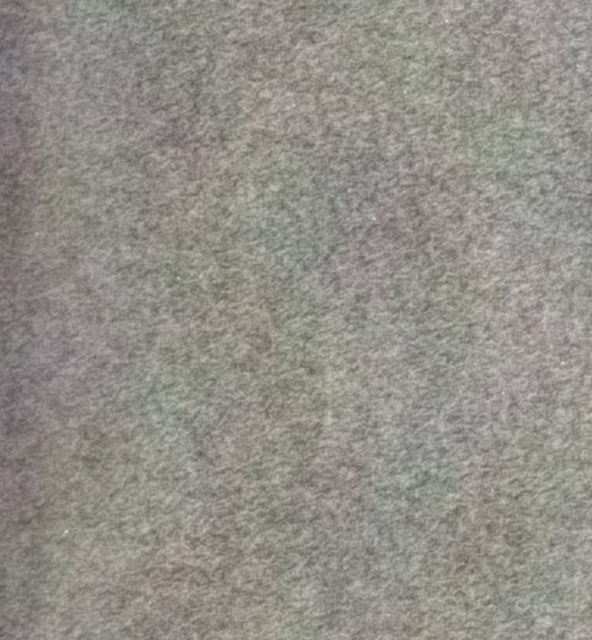
A Shadertoy shader for this texture:

```glsl
// Matted grey felt paper: slanted fibre grain over faint green, pink and ochre stains.

#define BASE_COLOR   vec3(0.574, 0.563, 0.535)
#define GREEN_PINK   vec3(-0.60, 0.45, -0.20)
#define OCHRE_BLUE   vec3(0.30, 0.20, -0.90)
#define FIBRE_SCALE  vec2(82.0, 142.0)
#define FIBRE_TILT   0.36
#define FIBRE_DEPTH  0.155
#define FUZZ_DEPTH   0.100
#define MOTTLE_DEPTH 0.085
#define CLOUD_DEPTH  0.050
#define STAIN_DEPTH  0.042
#define EDGE_SHADE   0.075

// Integer hash of a lattice cell, in 0..1
float hash(vec2 cell) {
    uvec2 q = uvec2(ivec2(cell)) * uvec2(1597u, 3812u) + uvec2(7919u, 104u);
    uint n = (q.x ^ (q.y * 7477u)) * 73939u;
    n = (n ^ (n >> 15)) * 69069u;
    n = (n ^ (n >> 13)) * 83497u;
    return float((n ^ (n >> 16)) & 65535u) / 65535.0;
}

vec2 gradient(vec2 cell) {
    float angle = 6.28318 * hash(cell);
    return vec2(cos(angle), sin(angle));
}

// Gradient noise, roughly -0.7..0.7
float noise(vec2 p) {
    vec2 i = floor(p), f = p - i;
    vec2 u = f * f * f * (f * (f * 6.0 - 15.0) + 10.0);
    vec2 e = vec2(1.0, 0.0);
    float low  = mix(dot(gradient(i), f), dot(gradient(i + e), f - e), u.x);
    float high = mix(dot(gradient(i + e.yx), f - e.yx),
                     dot(gradient(i + e.xx), f - e.xx), u.x);
    return mix(low, high, u.y);
}

float fbm(vec2 p) {
    float sum = 0.0, weight = 1.0;
    for (int octave = 0; octave < 3; octave++) {
        sum += weight * noise(p);
        p = mat2(1.6, 1.2, -1.2, 1.6) * p + 17.3;
        weight *= 0.5;
    }
    return sum;
}

// Short curled fibres, stretched along the tilt direction
float fibres(vec2 p) {
    vec2 curl = vec2(noise(p * 75.0 + 5.0), noise(p * 75.0 + 71.0));
    p += 0.005 * curl;
    float c = cos(FIBRE_TILT), s = sin(FIBRE_TILT);
    p = mat2(c, -s, s, c) * p;
    return noise(p * FIBRE_SCALE) + 0.5 * noise(p * FIBRE_SCALE * 0.6 + 31.0);
}

// Sparse round specks with soft rims
float specks(vec2 p) {
    vec2 cell = floor(p), f = p - cell;
    vec2 center = 0.3 + 0.4 * vec2(hash(cell + 11.0), hash(cell + 53.0));
    float present = step(0.993, hash(cell + 97.0));
    return present * (1.0 - smoothstep(0.05, 0.17, length(f - center)));
}

void mainImage(out vec4 fragColor, in vec2 fragCoord) {
    vec2 p = fragCoord / iResolution.y;
    float across = fragCoord.x / iResolution.x;

    // Broad light: dim left edge, paler right side, faint vertical bands
    float edge = 1.0 - smoothstep(0.0, 0.12, across + 0.03 * noise(p * 5.0));
    float light = 0.05 * (across - 0.45) - EDGE_SHADE * edge;
    light += CLOUD_DEPTH * fbm(p * vec2(5.5, 3.6) + 3.0);
    light += 0.025 * noise(p * vec2(17.0, 2.5) + 40.0);

    // Mottling and grain, quieter on the left
    float grain = FIBRE_DEPTH * fibres(p);
    grain += FUZZ_DEPTH * noise(p * 205.0 + 9.0);
    grain += MOTTLE_DEPTH * fbm(p * vec2(24.0, 34.0) + 60.0);
    light += grain * mix(0.75, 1.05, smoothstep(0.0, 0.4, across));
    light += 0.16 * specks(p * 45.0) - 0.12 * specks(p * 38.0 + 200.0);

    // Colour stains with loose borders
    vec2 drift = p + 0.04 * vec2(noise(p * 9.0), noise(p * 9.0 + 25.0));
    float greenStain = fbm(drift * 5.5 + 83.0);
    float ochreStain = fbm(drift * 4.0 + 130.0) - 0.3 * (p.y - 0.5);
    vec3 color = BASE_COLOR + light;
    color += STAIN_DEPTH * (greenStain * GREEN_PINK + 0.8 * ochreStain * OCHRE_BLUE);
    color += edge * vec3(0.008, -0.010, 0.018);

    fragColor = vec4(clamp(color, 0.0, 1.0), 1.0);
}
```
